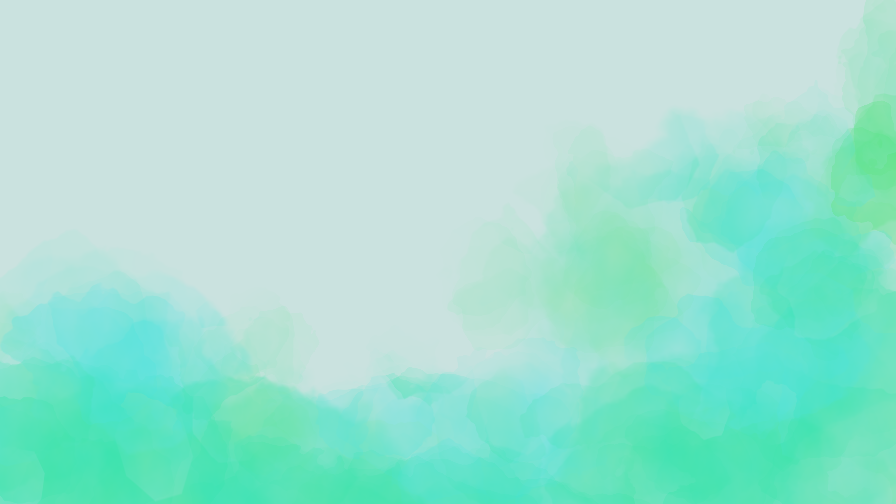
Write a Shadertoy shader that draws this background.

```glsl
// Layered watercolour washes of mint, cyan and green rising over a pale paper.

const vec3 PAPER = vec3(0.793, 0.888, 0.874);
const vec3 HAZE  = vec3(0.60, 0.89, 0.84);
const vec3 LEAF  = vec3(0.56, 0.89, 0.73);
const vec3 CYAN  = vec3(0.32, 0.89, 0.86);
const vec3 MINT  = vec3(0.24, 0.89, 0.67);
const vec3 GREEN = vec3(0.36, 0.89, 0.52);

const int   LAYERS  = 7;      // translucent sheets per wash
const float SPREAD  = 0.65;   // size range between the sheets
const float RAGGED  = 0.22;   // displacement of the edges
const float DETAIL  = 7.0;    // frequency of the edge noise
const float FADE    = 0.85;   // how far a sheet thins toward one side
const float MOTTLE  = 0.07;   // pigment variation inside the paint
const int   SHARDS  = 80;     // small crisp patches over the paint
const float SHARD_ALPHA = 0.27;

// Sine-free hash giving two values in 0..1
vec2 hash22(vec2 p) {
    vec3 q = fract(p.xyx * vec3(0.1031, 0.1030, 0.0973));
    q += dot(q, q.yzx + 33.33);
    return fract((q.xx + q.yz) * q.zy);
}

// Linear interpolation keeps the contours angular
vec2 noise2(vec2 p) {
    vec2 cell = floor(p), f = p - cell;
    return mix(mix(hash22(cell), hash22(cell + vec2(1, 0)), f.x),
               mix(hash22(cell + vec2(0, 1)), hash22(cell + vec2(1, 1)), f.x), f.y);
}

// Fractal noise centred on zero
vec2 fbm2(vec2 p) {
    vec2 sum = vec2(0.0);
    float amp = 0.5;
    for (int i = 0; i < 5; i++) {
        sum += amp * (noise2(p) - 0.5);
        p = mat2(1.6, 1.2, -1.2, 1.6) * p + 17.3;
        amp *= 0.5;
    }
    return sum;
}

// Paints a ragged ellipse as sheets that are crisp on one side and thin on the other
void wash(inout vec3 color, vec2 p, vec3 pigment, vec2 center, vec2 radius, float strength) {
    vec2 q = p - center;
    if (length(q / (radius + 0.12)) > 1.7) return;
    float sheetAlpha = 1.0 - pow(1.0 - strength, 1.0 / float(LAYERS));
    for (int i = 0; i < LAYERS; i++) {
        float t = float(i) / float(LAYERS - 1);
        vec2 seed = 40.0 * hash22(center * 91.0 + float(i) * 7.0 + 50.0);
        vec2 offset = (hash22(seed) - 0.5) * radius * 0.55;
        vec2 warp = fbm2(p * DETAIL + seed) * RAGGED;
        vec2 random = hash22(seed + 9.0);
        float size = 1.22 - SPREAD * t;
        float softness = mix(0.012, 0.22, pow(random.x, 3.0));
        float stretch = mix(0.82, 1.18, random.y);
        vec2 local = (q + offset + warp) / radius * vec2(stretch, 1.0 / stretch);
        vec2 lean = normalize(hash22(seed + 23.0) - 0.5);
        float body = max(0.0, 1.0 + FADE * dot(lean, local) / size);
        float mask = 1.0 - smoothstep(size - softness, size, length(local));
        color = mix(color, pigment, min(sheetAlpha * body, 1.0) * mask);
    }
}

float paintAmount(vec3 color) {
    return smoothstep(0.0, 0.22, PAPER.r - color.r);
}

// Scatters small angular patches wherever paint already lies
void shards(inout vec3 color, vec2 p) {
    vec2 warp = fbm2(p * 12.0 + 5.0) * 0.10;
    for (int i = 0; i < SHARDS; i++) {
        vec2 seed = vec2(float(i) * 3.7 + 2.0, 61.0);
        vec2 center = hash22(seed) * vec2(1.85, 0.78);
        vec2 shape = hash22(seed + 13.0), kind = hash22(seed + 29.0);
        vec2 axis = normalize(hash22(seed + 41.0) - 0.5);
        vec2 q = p + warp * (kind.y * 2.0 - 1.0) * 1.6 - center;
        q = vec2(dot(q, axis), dot(q, vec2(-axis.y, axis.x))) / mix(vec2(0.04), vec2(0.16, 0.11), shape);
        float d = max(max(abs(q.x), abs(q.y)), 0.72 * (abs(q.x) + abs(q.y)));
        float mask = (1.0 - smoothstep(0.95, 1.0, d)) * clamp(0.45 + 0.55 * q.x, 0.0, 1.0);
        vec3 pigment = kind.x < 0.38 ? HAZE : kind.x < 0.60 ? CYAN : kind.x < 0.85 ? MINT : LEAF;
        color = mix(color, pigment, SHARD_ALPHA * mask * paintAmount(color));
    }
}

void mainImage(out vec4 fragColor, in vec2 fragCoord) {
    vec2 p = fragCoord / iResolution.xy * vec2(1.7778, 1.0);
    vec3 color = PAPER;

    // Faint outer haze
    wash(color, p, HAZE, vec2(0.20, 0.27), vec2(0.22, 0.19), 0.72);
    wash(color, p, HAZE, vec2(0.85, 0.07), vec2(0.42, 0.16), 0.70);
    wash(color, p, HAZE, vec2(0.79, 0.26), vec2(0.08, 0.06), 0.18);
    wash(color, p, HAZE, vec2(1.46, 0.28), vec2(0.37, 0.32), 0.82);
    wash(color, p, HAZE, vec2(1.40, 0.64), vec2(0.06, 0.09), 0.40);
    wash(color, p, HAZE, vec2(1.61, 0.60), vec2(0.17, 0.15), 0.65);

    // Pale leaf-coloured fringe
    wash(color, p, LEAF, vec2(0.00, 0.35), vec2(0.07, 0.06), 0.40);
    wash(color, p, LEAF, vec2(0.52, 0.31), vec2(0.07, 0.08), 0.45);
    wash(color, p, LEAF, vec2(1.00, 0.43), vec2(0.12, 0.10), 0.42);
    wash(color, p, LEAF, vec2(1.17, 0.59), vec2(0.09, 0.12), 0.42);
    wash(color, p, LEAF, vec2(1.21, 0.43), vec2(0.14, 0.15), 0.52);
    wash(color, p, LEAF, vec2(1.58, 0.73), vec2(0.09, 0.05), 0.45);
    wash(color, p, LEAF, vec2(1.76, 0.83), vec2(0.07, 0.14), 0.72);

    // Broad mint body along the bottom
    wash(color, p, MINT, vec2(0.08, 0.10), vec2(0.25, 0.17), 0.80);
    wash(color, p, MINT, vec2(0.44, 0.02), vec2(0.36, 0.16), 0.82);
    wash(color, p, MINT, vec2(0.85, -0.02), vec2(0.36, 0.09), 0.65);
    wash(color, p, MINT, vec2(1.42, 0.07), vec2(0.31, 0.18), 0.78);
    wash(color, p, MINT, vec2(1.68, 0.28), vec2(0.20, 0.25), 0.68);

    // Cyan pools
    wash(color, p, CYAN, vec2(0.24, 0.29), vec2(0.18, 0.12), 0.70);
    wash(color, p, CYAN, vec2(1.00, 0.16), vec2(0.21, 0.12), 0.50);
    wash(color, p, CYAN, vec2(1.53, 0.54), vec2(0.14, 0.12), 0.62);
    wash(color, p, CYAN, vec2(1.50, 0.27), vec2(0.20, 0.10), 0.68);

    // Green blooms and dense mint accents
    wash(color, p, GREEN, vec2(0.50, 0.15), vec2(0.13, 0.08), 0.28);
    wash(color, p, GREEN, vec2(1.20, 0.44), vec2(0.11, 0.13), 0.25);
    wash(color, p, GREEN, vec2(1.75, 0.66), vec2(0.11, 0.12), 0.80);
    wash(color, p, MINT, vec2(1.64, 0.43), vec2(0.10, 0.08), 0.65);
    wash(color, p, MINT, vec2(1.38, 0.07), vec2(0.13, 0.10), 0.55);
    wash(color, p, LEAF, vec2(1.75, 0.08), vec2(0.13, 0.15), 0.35);

    // Crisp overlaps and pigment mottling, only where paint is present
    shards(color, p);
    vec2 grain = fbm2(p * vec2(14.0, 10.0) + 3.0);
    color += MOTTLE * paintAmount(color) * vec3(2.0 * grain.x, 0.0, grain.y);
    fragColor = vec4(clamp(color, 0.0, 1.0), 1.0);
}
```
